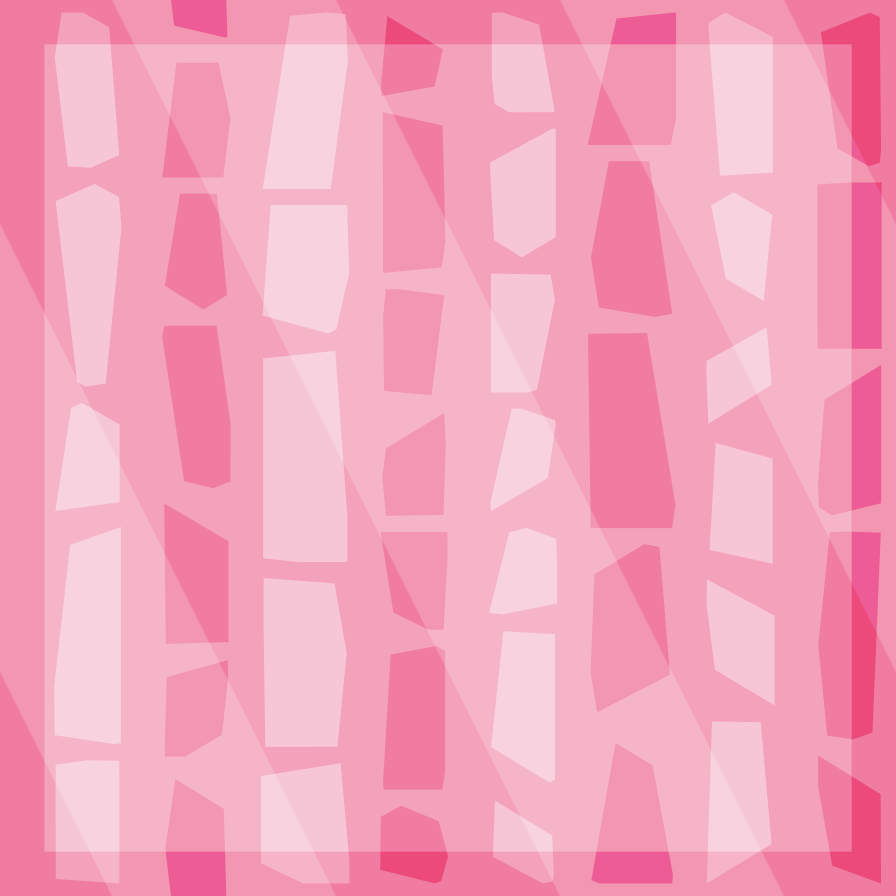
A WebGL 2 fragment shader for this pattern:

```glsl
#version 300 es
precision highp float;
// Eight columns of irregular cut-stone shapes, alternately pale and deep pink,
// over wide diagonal bands and under a translucent inset square.
// Stones are convex: four hashed bevels meet in each; stone indices wrap to tile.

#define FIRST_EDGE 0.0369
#define COLUMN_PITCH 0.1215
#define HALF_WIDTH 0.0365
#define EXTRA_WIDTH 0.011
#define WIDTH_JITTER 0.004
#define HALF_GAP 0.009
#define EDGE_GAP 0.005
#define CUT_JITTER 0.5
#define CAP_SLOPE 0.62
#define SIDE_TAPER 0.37
#define FRAME_INSET 0.0495

uniform vec2 u_resolution;
out vec4 outColor;

// Stones in each column, left to right.
const float STONES[8] = float[8](5.0, 6.0, 5.0, 7.0, 7.0, 5.0, 6.0, 5.0);

// Pinks from deepest to palest, on the deep bands and on the light bands.
const vec3 DEEP_BAND[4] = vec3[4](
    vec3(0.92, 0.29, 0.48), vec3(0.94, 0.49, 0.63),
    vec3(0.957, 0.63, 0.735), vec3(0.968, 0.775, 0.84));
const vec3 LIGHT_BAND[4] = vec3[4](
    vec3(0.93, 0.36, 0.58), vec3(0.953, 0.59, 0.70),
    vec3(0.965, 0.705, 0.79), vec3(0.972, 0.825, 0.875));

vec3 hash3(float column, float stone, float salt) {
    uvec3 v = uvec3(column, stone, salt) * 1664525u + 1013904223u;
    v.x += v.y * v.z; v.y += v.z * v.x; v.z += v.x * v.y;
    v ^= v >> 16u;
    v.x += v.y * v.z; v.y += v.z * v.x; v.z += v.x * v.y;
    return vec3(v >> 8u) / 16777216.0;
}

// The half step keeps whole numbers clear of rounding at the wrap.
float wrapIndex(float i, float count) {
    return floor(mod(i + 0.5, count));
}

// Signed distance past one side of a stone, folded at a random corner.
float bevel(float along, float beyond, float span, float steepness, vec3 rnd) {
    float corner = span * clamp(2.8 * rnd.x - 1.4, -1.0, 1.0);
    float t = along - corner;
    float amount = t < 0.0 ? rnd.y : rnd.z;
    float slope = steepness * smoothstep(0.15, 1.0, amount);
    return (beyond + slope * abs(t)) / length(vec2(1.0, slope));
}

// Lower and upper ends of the gap under a stone. The gap at the canvas edge is
// level and wider; only the second column is shifted to cross that edge.
vec2 gapEnds(float column, float stone, float count) {
    float id = wrapIndex(stone, count);
    bool first = id < 0.5;
    float jitter = first ? 0.0 : CUT_JITTER * (hash3(column, id, 0.0).x - 0.5);
    float shift = abs(column - 1.0) < 0.5 ? -0.056 : 0.0;
    float halfGap = HALF_GAP + (first ? EDGE_GAP : 0.0);
    return (stone + jitter) / count + shift + vec2(-halfGap, halfGap);
}

float stoneDistance(vec2 p, float column, float stone, float count) {
    float low = gapEnds(column, stone, count).y;
    float high = gapEnds(column, stone + 1.0, count).x;
    float halfHeight = 0.5 * (high - low);
    float id = wrapIndex(stone, count);
    float halfWidth = HALF_WIDTH + EXTRA_WIDTH * step(1.5, wrapIndex(column, 3.0))
        + WIDTH_JITTER * (hash3(column, id, 5.0).x - 0.5);
    vec2 q = vec2(p.x, p.y - 0.5 * (low + high));

    float taper = SIDE_TAPER * halfWidth / halfHeight;
    float top = bevel(q.x, q.y - halfHeight, halfWidth, CAP_SLOPE, hash3(column, id, 1.0));
    float bottom = bevel(q.x, -q.y - halfHeight, halfWidth, CAP_SLOPE, hash3(column, id, 2.0));
    float left = bevel(q.y, -q.x - halfWidth, halfHeight, taper, hash3(column, id, 3.0));
    float right = bevel(q.y, q.x - halfWidth, halfHeight, taper, hash3(column, id, 4.0));
    return max(max(top, bottom), max(left, right));
}

// Colour at a fractional step of a four-step ramp.
vec3 ramp(vec3 steps[4], float level) {
    int i = clamp(int(level), 0, 2);
    return mix(steps[i], steps[i + 1], level - float(i));
}

void main() {
    vec2 uv = gl_FragCoord.xy / u_resolution;
    float pixel = 1.0 / min(u_resolution.x, u_resolution.y);

    // Stones: the nearest of three in this column.
    float column = clamp(floor((uv.x - FIRST_EDGE) / COLUMN_PITCH), 0.0, 7.0);
    float count = STONES[int(column)];
    vec2 local = vec2(uv.x - FIRST_EDGE - (column + 0.5) * COLUMN_PITCH, uv.y);
    float nearest = 1.0;
    for (float k = -1.0; k <= 1.0; k++) {
        float stone = floor(uv.y * count) + k;
        nearest = min(nearest, stoneDistance(local, column, stone, count));
    }
    float cover = clamp(0.5 - nearest / pixel, 0.0, 1.0);
    float level = mix(1.0, wrapIndex(column, 2.0) < 0.5 ? 2.0 : 0.0, cover);

    // The inset square lifts everything beneath it by one step.
    vec2 edge = abs(uv - 0.5) - (0.5 - FRAME_INSET);
    level += clamp(0.5 - max(edge.x, edge.y) / pixel, 0.0, 1.0);

    // Diagonal bands: two periods across, one period up.
    float band = abs(fract(2.0 * uv.x + uv.y + 0.5) - 0.5) - 0.25;
    float light = clamp(0.5 + band / (sqrt(5.0) * pixel), 0.0, 1.0);

    outColor = vec4(mix(ramp(DEEP_BAND, level), ramp(LIGHT_BAND, level), light), 1.0);
}
```
